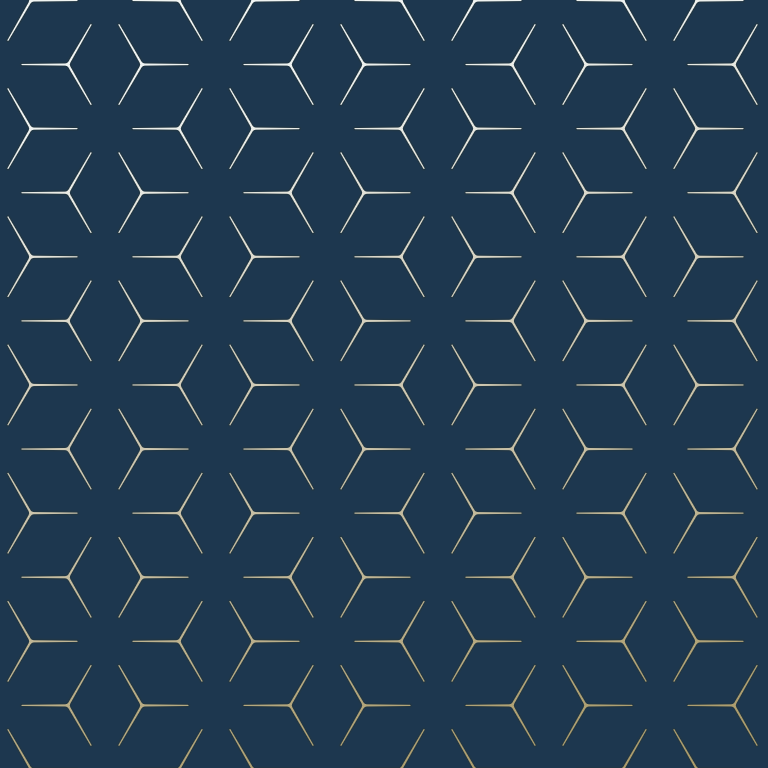
Write a Shadertoy shader that draws this pattern.

```glsl
// Tapered three-armed stars on a navy ground, shaded from white to gold.
// Each hexagonal cell is folded to one spoke that runs from a corner towards
// the centre; the spokes of three neighbouring cells meet to form a star.

const float ROWS = 5.992;                        // cells down the canvas
const float ROOT3 = 1.7320508;
const vec2 FIRST_CENTRE = vec2(0.1367, 0.0006);  // measured from the top left
const float SPOKE_START = 0.38;                  // inner end, in cell sides
const float TIP_HALF_WIDTH = 0.008;
const float JOINT_HALF_WIDTH = 0.015;
const float JOINT_SWELL = 0.008;                 // extra width where arms meet
const float HALO_WIDTH = 0.035;

const vec3 NAVY = vec3(0.114, 0.216, 0.310);
const vec3 HALO = vec3(0.130, 0.210, 0.260);
const vec3 WHITE = vec3(0.940, 0.955, 0.950);
const vec3 CHAMPAGNE = vec3(0.810, 0.785, 0.700);
const vec3 GOLD = vec3(0.670, 0.610, 0.420);

// Offset from the nearest centre of a hexagonal lattice with unit cell sides.
vec2 hexCell(vec2 p) {
    vec2 period = vec2(3.0, ROOT3);
    vec2 a = mod(p + 0.5 * period, period) - 0.5 * period;
    vec2 b = mod(p, period) - 0.5 * period;
    return dot(a, a) < dot(b, b) ? a : b;
}

// Mirror all six spokes onto the positive x axis.
vec2 foldSpokes(vec2 v) {
    const vec2 mirror = vec2(-0.5, 0.5 * ROOT3);
    v = abs(v);
    v -= 2.0 * max(dot(v, mirror), 0.0) * mirror;
    return vec2(v.x, abs(v.y));
}

// Signed distance to a spoke that widens towards the cell corner.
float spokeDistance(vec2 v) {
    float along = clamp(v.x, SPOKE_START, 1.0);
    float t = (along - SPOKE_START) / (1.0 - SPOKE_START);
    float halfWidth = mix(TIP_HALF_WIDTH, JOINT_HALF_WIDTH, t)
                    + JOINT_SWELL * smoothstep(0.93, 1.0, t);
    return length(v - vec2(along, 0.0)) - halfWidth;
}

// Metallic shade, warming towards the lower right.
vec3 foilColour(vec2 p) {
    float t = 0.82 * p.y + 0.18 * p.x;
    vec3 upper = mix(WHITE, CHAMPAGNE, smoothstep(0.08, 0.55, t));
    return mix(upper, GOLD, smoothstep(0.45, 1.0, t));
}

void mainImage(out vec4 fragColor, in vec2 fragCoord) {
    vec2 p = fragCoord / iResolution.y;
    p.y = 1.0 - p.y;

    // Scale so that one cell side has unit length.
    float scale = ROWS * ROOT3;
    float pixel = scale / iResolution.y;
    float d = spokeDistance(foldSpokes(hexCell((p - FIRST_CENTRE) * scale)));

    // Ground, faint edge shade, then the foil line.
    vec3 colour = mix(HALO, NAVY, smoothstep(0.0, HALO_WIDTH, d));
    float line = clamp(0.5 - d / pixel, 0.0, 1.0);
    colour = mix(colour, foilColour(p), line);
    fragColor = vec4(colour, 1.0);
}
```
